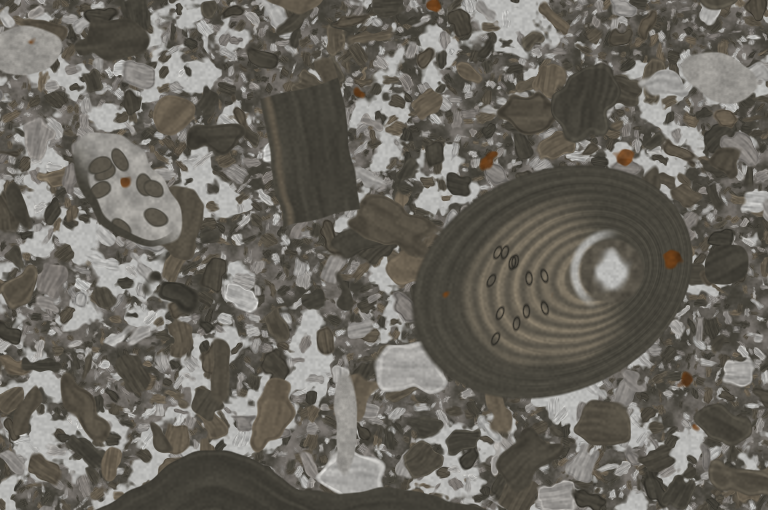
Reproduce this texture procedurally as a WebGL 1 fragment shader.

```glsl
precision highp float;
uniform vec2 u_resolution;

const vec3 DARK = vec3(.26, .25, .22);
const vec3 MUD = vec3(.35, .33, .29);
const vec3 TAN = vec3(.42, .38, .32);
const vec3 GREY = vec3(.47, .45, .43);
const vec3 PALE = vec3(.58, .57, .55);
const vec3 WHITE = vec3(.72, .72, .71);
const vec3 RUST = vec3(.27, .15, .05);

float hash(vec2 p) { return fract(sin(dot(p, vec2(127.1, 311.7))) * 43758.5); }

vec2 hash2(vec2 p) { return vec2(hash(p), hash(p + 5.6)); }

float noise(vec2 p) {
  vec2 i = floor(p), f = fract(p);
  f = f * f * (3. - 2. * f);
  return mix(mix(hash(i), hash(i + vec2(1, 0)), f.x),
             mix(hash(i + vec2(0, 1)), hash(i + 1.), f.x), f.y);
}

float fbm(vec2 p) {
  float sum = 0., amp = .53;
  for (int i = 0; i < 4; i++) {
    sum += amp * noise(p);
    p = p * 2.1 + 17.3;
    amp *= .5;
  }
  return sum;
}

mat2 turn(float a) { return mat2(cos(a), -sin(a), sin(a), cos(a)); }

float cover(float d, float soft) { return 1. - smoothstep(-soft, soft, d); }

float ellipse(vec2 q, vec2 radii, float angle) {
  return (length(turn(angle) * q / radii) - 1.) * min(radii.x, radii.y);
}

vec3 grainColour(float pick, float paleShare) {
  if (pick < paleShare) return mix(GREY, WHITE, pick / paleShare);
  float h = (pick - paleShare) / (1. - paleShare);
  return mix(DARK, TAN, h * h);
}

// Scattered shards and pebbles, one candidate per grid cell
vec3 grains(vec3 base, vec2 p, float cells, float density, float paleShare, float soft) {
  p *= cells;
  soft *= cells;
  float ragged = .2 * noise(p * 4.) - .1;
  for (int n = 0; n < 9; n++) {
    float k = float(n);
    vec2 id = floor(p) + vec2(mod(k, 3.), floor(k / 3.)) - 1., seed = id + cells * 1.7;
    if (hash(seed) > density) continue;
    vec2 shape = hash2(seed + 11.9);
    vec2 q = turn(6.28 * hash(seed + 8.3)) * (p - id - .15 - .7 * hash2(seed + 3.1));
    vec2 radii = mix(.28, .62, shape.x) * vec2(1, mix(.28, .85, shape.y));
    float power = mix(1.6, 5., hash(seed + 15.1));
    vec2 u = pow(abs(q) / radii + .001, vec2(power));
    float d = (pow(u.x + u.y, 1. / power) - 1.) * radii.y + ragged;
    vec3 colour = grainColour(hash(seed + 21.7), paleShare);
    colour *= .86 + .26 * noise(q * vec2(2.5, 16) + seed);
    colour *= 1. + cover(abs(d + .04) - .02, soft) * mix(-.3, .25, hash(seed + 25.9));
    base = mix(base, colour, cover(d, soft));
  }
  return base;
}

// Large oval shell: growth rings shrink towards an off-centre core
vec3 ringedShell(vec3 base, vec2 p, vec2 centre, vec2 core, float soft) {
  float t = 1.;
  for (int i = 0; i < 8; i++) t = length(turn(.42) * (p - mix(core, centre, t)) / vec2(.285, .216));
  vec2 away = p - core;
  float r = length(away);
  float lit = smoothstep(-.2, .75, dot(away, vec2(-.96, -.28)) / (r + .0001));
  lit *= 1. - smoothstep(.62, .8, t + .08 * noise(p * 14.) - .04);
  float ring = .5 + .5 * sin(t * 78. + 3. * noise(p * 9.));
  float fine = noise(vec2(t * 70., noise(p * 6.) * 3.));
  vec3 colour = DARK * (.92 + .12 * ring + .18 * fine);
  colour = mix(colour, mix(MUD, PALE * vec3(.94, .88, .78), ring * (.55 + .5 * fine)), lit * .9);
  for (int i = 0; i < 12; i++) {
    vec2 h = hash2(vec2(i, 2.3));
    float pore = ellipse(p - centre + .13 - h * vec2(.13, .2), vec2(.006, .012), h.x - .6);
    colour = mix(colour, DARK * .6, cover(abs(pore) - .001, soft));
  }
  float crescent = cover(abs(r - .073) - .008, .006) * smoothstep(0., .06, away.y * .3 - away.x);
  colour = mix(colour, WHITE, crescent * .85);
  colour = mix(colour, MUD * (.8 + .3 * noise(p * 90.)), cover(r - .062, soft * 2.));
  colour = mix(colour, WHITE, cover(r - .026 - .02 * noise(p * 45.), .012));
  return mix(base, colour, cover((t - 1.) * .15, soft));
}

// Shell filled with pale cement and round dark chambers
vec3 chamberedShell(vec3 base, vec2 q, float soft) {
  float d = ellipse(q, vec2(.135, .075), -.85) + .025 * noise(q * 18.) - .012;
  vec3 colour = PALE * (.9 + .3 * noise(q * 60.));
  for (int i = 0; i < 8; i++) {
    vec2 h = hash2(vec2(i, 4.1));
    float hole = ellipse(q - (h - .5) * vec2(.11, .16), vec2(.022, .016), h.x * 6.);
    colour = mix(colour, mix(MUD, DARK, cover(abs(hole) - .002, soft)), cover(hole, soft));
  }
  float wall = cover(abs(d + .006) - .008, soft) * smoothstep(-.02, .05, -.7 * (q.x + q.y));
  return mix(base, mix(colour, DARK, wall), cover(d, soft));
}

void main() {
  vec2 p = gl_FragCoord.xy / u_resolution.y;
  float soft = max(.0022, .8 / u_resolution.y);
  vec2 w = p + .012 * (vec2(noise(p * 24.), noise(p * 24. + 40.)) - .5);

  // Muddy matrix, pale cement and packed fragments
  vec3 colour = mix(DARK, GREY, smoothstep(.25, .85, fbm(p * 30.)));
  colour = grains(colour, w, 62., .65, .5, soft);
  colour = mix(colour, WHITE, smoothstep(.56, .62, fbm(w * 13. + 5.)));
  colour = grains(colour, w, 33., .62, .46, soft);
  colour = grains(colour, w, 16., .5, .32, soft);
  colour = grains(colour, w, 8., .36, .12, soft);

  // Pale pebbles and a long shard
  float pebble = ellipse(w - vec2(.05, .9), vec2(.075, .046), .1);
  pebble = min(pebble, ellipse(w - vec2(1.41, .85), vec2(.073, .046), -.3));
  pebble = min(pebble, ellipse(w - vec2(.68, .17), vec2(.024, .1), 0.));
  colour = mix(colour, PALE * (.84 + .35 * fbm(p * 55.)), cover(pebble, soft));

  // Dark slab with a tan band, and a curved shell along the base
  vec2 q = w - vec2(.608, .7);
  float side = q.x + .18 * q.y;
  vec3 slab = DARK * (.9 + .24 * noise(vec2(side * 110., q.y * 9.)));
  slab = mix(slab, TAN, .7 * cover(abs(side + .065) - .006, .006));
  colour = mix(colour, slab, cover(max(abs(side) - .08, abs(q.y - .25 * q.x) - .132), soft));
  vec2 hump = (p.x - vec2(.42, .77)) / vec2(.16, .14);
  float arch = w.y + .012 - dot(vec2(.133, .055), exp(-hump * hump));
  colour = mix(colour, DARK * (.88 + .25 * noise(vec2(arch * 130., p.x * 7.))), cover(arch, soft));
  colour = chamberedShell(colour, w - vec2(.25, .62), soft);
  colour = ringedShell(colour, p, vec2(1.083, .447), vec2(1.2, .468), soft);

  // Rust stains and fine grain
  for (int i = 0; i < 12; i++) {
    float size = .016 * (hash(vec2(i, 3.8)) + .5 - noise(p * 70.));
    float stain = length(w - hash2(vec2(i, 1.7)) * vec2(1.5, 1)) - size;
    colour = mix(colour, RUST * (1. + .8 * noise(p * 60.)), .85 * cover(stain, .004));
  }
  gl_FragColor = vec4(colour * (.94 + .12 * noise(p * 190.)), 1);
}
```
